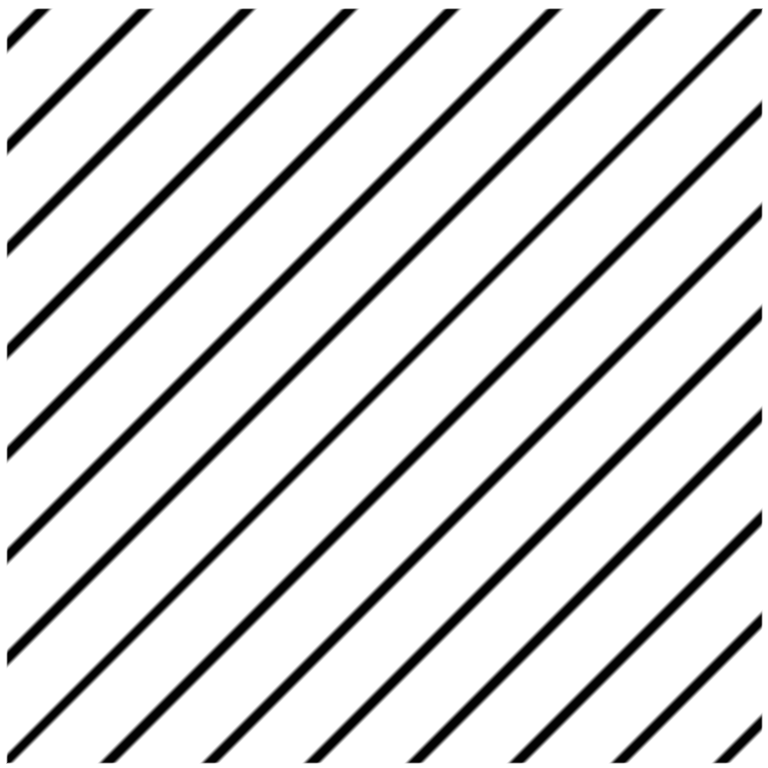
Give the GLSL for this pattern, as a WebGL 2 fragment shader.

```glsl
#version 300 es
precision highp float;
// Soft-edged black diagonal stripes rising to the right, trimmed by a thin white margin.

#define STRIPE_PERIOD 0.1332    // spacing measured along x
#define STRIPE_WIDTH 0.0134     // thickness across the stripe
#define CENTRE_THINNING 0.88    // relative thickness of the corner-to-corner stripe
#define EDGE_SOFTNESS 0.0032    // half width of the edge blend
#define FRAME_SOFTNESS 0.0016
#define FRAME_MIN vec2(0.0092, 0.0065)
#define FRAME_MAX vec2(0.9922, 0.9885)
#define INK_COLOUR vec3(0.008)
#define PAPER_COLOUR vec3(1.0)

uniform vec2 u_resolution;
out vec4 fragColour;

// Coverage inside a signed distance, blended over at least one pixel.
float coverage(float signedDistance, float softness) {
    float blend = max(softness, 0.5 / min(u_resolution.x, u_resolution.y));
    return 1.0 - smoothstep(-blend, blend, signedDistance);
}

// Signed distance to the nearest stripe at 45 degrees.
float stripeDistance(vec2 p) {
    float phase = (p.x - p.y) / STRIPE_PERIOD;
    float index = floor(phase + 0.5);
    float width = STRIPE_WIDTH * (abs(index) < 0.5 ? CENTRE_THINNING : 1.0);
    return abs(phase - index) * STRIPE_PERIOD * inversesqrt(2.0) - 0.5 * width;
}

// Signed distance to the rectangle that holds the stripes.
float frameDistance(vec2 p) {
    vec2 outside = max(FRAME_MIN - p, p - FRAME_MAX);
    return max(outside.x, outside.y);
}

void main() {
    vec2 p = gl_FragCoord.xy / u_resolution;

    float ink = coverage(stripeDistance(p), EDGE_SOFTNESS)
              * coverage(frameDistance(p), FRAME_SOFTNESS);

    fragColour = vec4(mix(PAPER_COLOUR, INK_COLOUR, ink), 1.0);
}
```
